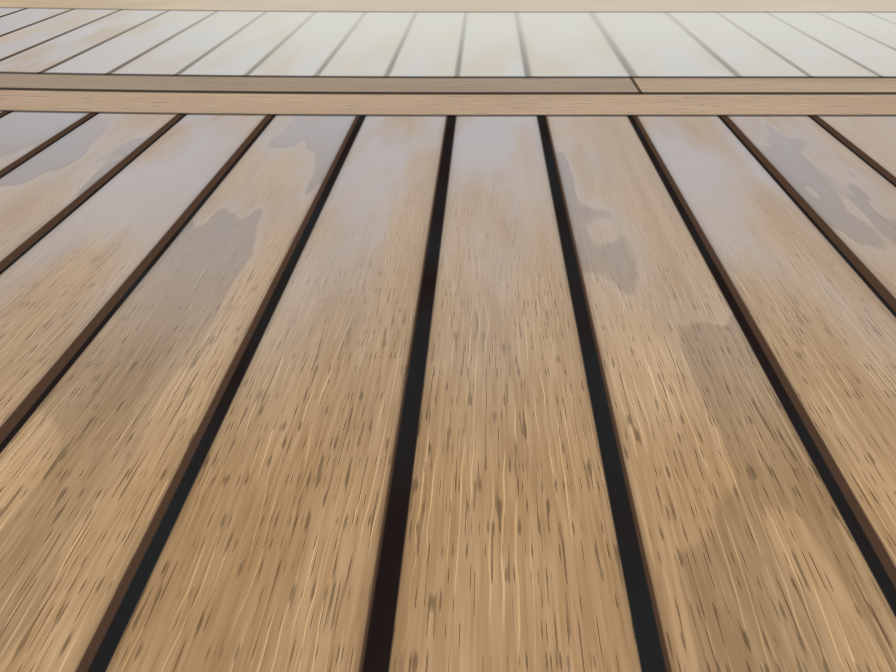
Give the GLSL for this texture, as a WebGL 2 fragment shader.

```glsl
#version 300 es
precision highp float;
// Oiled timber slats running to a vanishing point, crossed by two rails.
// Each point is projected onto the table plane (across, along); slats repeat
// across it, value noise gives grain, and a pale sky sheen grows with distance.
uniform vec2 u_resolution;
out vec4 outColor;

#define VANISH vec2(0.726, 0.215)   // x, and height above the top edge
#define FRONT_PITCH 0.347           // slat spacing on the near panel
#define BACK_PITCH 0.32             // slat spacing on the far panel
#define FIRST_GAP -0.14
#define GAP_HALF 0.053              // half gap, as a part of the pitch
#define RAIL_ROWS vec4(0.018, 0.115, 0.139, 0.172)
#define WOOD_LIGHT vec3(0.80, 0.67, 0.515)
#define WOOD_DARK vec3(0.58, 0.445, 0.30)
#define SHEEN vec3(0.715, 0.695, 0.70)
#define GLARE vec3(0.87, 0.87, 0.83)
#define SIDE_BROWN vec3(0.31, 0.23, 0.18)

float hash(vec2 p) {
  vec3 q = fract(vec3(p.xyx) * 0.1031);
  q += dot(q, q.yzx + 33.33);
  return fract((q.x + q.y) * q.z);
}

float noise(vec2 p) {
  vec2 i = floor(p), f = fract(p);
  f = f * f * (3.0 - 2.0 * f);
  return mix(mix(hash(i), hash(i + vec2(1, 0)), f.x),
             mix(hash(i + vec2(0, 1)), hash(i + vec2(1, 1)), f.x), f.y);
}

// Timber: s.x runs across the grain, s.y along it
vec3 wood(vec2 s, float id, float detail) {
  vec2 seed = vec2(id * 17.0, id * 5.3);
  float warp = noise(s * vec2(9.0, 3.5) + seed);
  float broad = noise(s * vec2(34.0, 2.0) + seed + warp * 2.0);
  float fine = noise(s * vec2(240.0, 16.0) + seed);
  float tone = 0.55 + 0.3 * (hash(seed + 3.1) - 0.5);
  tone += 0.26 * (broad - 0.5) + 0.3 * (warp - 0.5);
  tone += 0.4 * (fine - 0.5) * detail;
  vec3 col = mix(WOOD_DARK, WOOD_LIGHT, tone);

  // Short hairline pores
  float pore = smoothstep(0.7, 0.95, noise(s * vec2(330.0, 30.0) + seed + 40.0));
  col *= 1.0 - 0.26 * pore * detail;

  // Pale wandering veins, broken along their length
  float wander = s.x * 58.0 + warp * 1.7 + 0.3 * noise(s * vec2(20.0, 24.0));
  float vein = 1.0 - smoothstep(0.02, 0.12, abs(fract(wander) - 0.5));
  vein *= smoothstep(0.4, 0.75, noise(s * vec2(40.0, 11.0) + seed + 9.0));
  return col + vec3(0.11, 0.10, 0.075) * vein * detail;
}

// One panel of slats; q counts slats across it
vec3 slats(float q, vec2 s, float depth, float pitch, float halfGap, float blur) {
  float id = floor(q);
  float offset = q - floor(q + 0.5);
  float soft = blur / (depth * pitch);
  float detail = smoothstep(0.25, 0.85, depth);
  vec3 col = wood(s, id, detail);

  // Sheen: soft patches, stronger far away, with a few ragged varnish borders
  float far = 1.0 - smoothstep(0.36, 0.98, depth);
  float patches = noise(s * vec2(7.0, 2.6) + id * 4.7) + 0.25 * noise(s * vec2(28.0, 9.0));
  float gloss = far * mix(0.55, 1.0, smoothstep(0.25, 0.9, patches));
  col = mix(col, SHEEN, gloss);
  float stain = smoothstep(0.64, 0.7, patches) * step(0.6, hash(vec2(id, 8.0)));
  col *= 1.0 - 0.1 * stain * smoothstep(0.3, 0.5, depth);

  // Rounded slat edges, then the gap with the visible side of the outer slat
  float edge = abs(offset) - halfGap;
  col *= 1.0 - 0.2 * exp(-max(edge, 0.0) * 50.0);
  vec3 below = mix(vec3(0.13, 0.095, 0.085), vec3(0.14, 0.145, 0.15),
                   noise(s * vec2(14.0, 7.0)));
  float outward = offset * sign(s.x);
  float face = halfGap * (1.0 - 2.0 * clamp(abs(s.x) * 0.8, 0.12, 0.75));
  vec3 gap = mix(below, SIDE_BROWN, smoothstep(face - soft, face + soft, outward));
  return mix(gap, col, smoothstep(-soft, soft, edge));
}

float seam(float y, float row, float width, float pixel) {
  return 1.0 - smoothstep(width - pixel, width + pixel, abs(y - row));
}

void main() {
  vec2 p = gl_FragCoord.xy / u_resolution.y;
  float pixel = 1.0 / u_resolution.y;
  float bow = max(0.0, 1.0 - p.x / 0.7);
  float y = 1.0 - p.y + 0.007 * bow * bow;
  float depth = 1.0 - p.y + VANISH.y;
  vec2 s = vec2((p.x - VANISH.x) / depth, 1.0 / depth);

  // Near panel
  float nearCount = (s.x - FIRST_GAP) / FRONT_PITCH;
  vec3 front = slats(nearCount, s, depth, FRONT_PITCH, GAP_HALF, pixel + 0.0008);

  // Far panel: three pitches right of centre hold two wider slats
  float farCount = (s.x - FIRST_GAP) / BACK_PITCH;
  farCount -= clamp((farCount - 1.0) / 3.0, 0.0, 1.0);
  vec3 back = slats(farCount + 30.0, s, depth, BACK_PITCH, 0.035, pixel + 0.0012);
  float glow = smoothstep(-0.2, 0.5, p.x);
  back = mix(back, GLARE, glow * mix(0.85, 0.6, smoothstep(0.02, 0.115, y)));

  // Rails, with grain running sideways and a butt joint in the far one
  float joint = s.x - 0.645;
  vec2 along = vec2(y * 3.0, p.x * 1.6);
  vec3 farRail = mix(wood(along, 51.0, 0.3) * 0.83, wood(along, 57.0, 0.3),
                     smoothstep(-0.005, 0.005, joint));
  farRail = mix(farRail, SHEEN, 0.4);
  farRail *= 1.0 - 0.5 * seam(joint, 0.0, 0.007, 0.005);
  vec3 nearRail = mix(wood(along, 63.0, 0.4), SHEEN, 0.35);
  vec3 topRail = mix(wood(along, 71.0, 0.2), GLARE, 0.25 + 0.4 * glow);

  // Stack the bands from far to near, then darken the seams between them
  vec4 band = smoothstep(RAIL_ROWS - pixel, RAIL_ROWS + pixel, vec4(y));
  vec3 col = mix(topRail, back, band.x);
  col = mix(col, farRail, band.y);
  col = mix(col, nearRail, band.z);
  col = mix(col, front, band.w);
  col *= 1.0 - 0.25 * seam(y, RAIL_ROWS.x, 0.001, pixel);
  col *= 1.0 - 0.5 * seam(y, RAIL_ROWS.y, 0.0015, pixel);
  col *= 1.0 - 0.6 * seam(y, RAIL_ROWS.z, 0.0018, pixel);
  col *= 1.0 - 0.45 * seam(y, RAIL_ROWS.w, 0.0015, pixel);
  outColor = vec4(col, 1.0);
}
```
